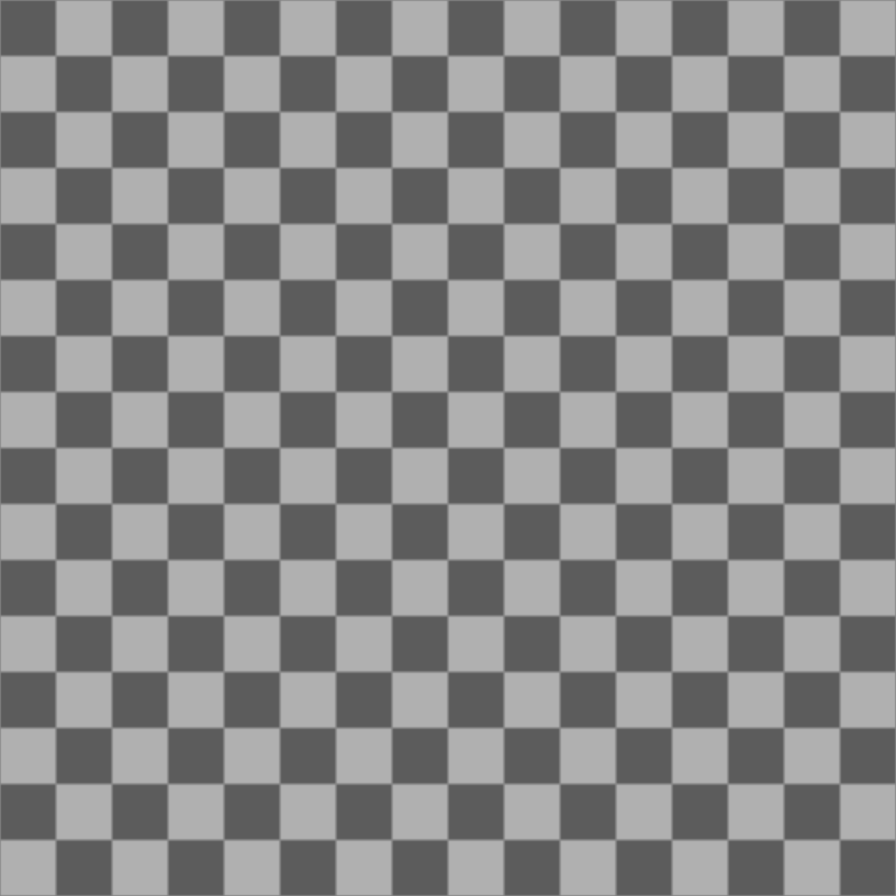
Reproduce this pattern procedurally as a Shadertoy shader.

```glsl
// Two-tone grey checkerboard with softly blended cell edges.
#define CELLS 16.0
#define EDGE_WIDTH 0.0625   // blend width, in cells
#define LIGHT_GREY vec3(0.690)
#define DARK_GREY vec3(0.361)

// Square wave of period 2 with linear ramps: +1 on even cells, -1 on odd cells.
vec2 softSquareWave(vec2 p, float rampWidth) {
    vec2 edgeDistance = 0.5 - abs(mod(p + 0.5, 2.0) - 1.0);
    return clamp(2.0 * edgeDistance / rampWidth, -1.0, 1.0);
}

void mainImage(out vec4 fragColor, in vec2 fragCoord) {
    vec2 cell = CELLS * fragCoord / iResolution.xy;

    // Keep the ramp at least one pixel wide on small canvases.
    float pixelSize = CELLS / min(iResolution.x, iResolution.y);
    vec2 wave = softSquareWave(cell, max(EDGE_WIDTH, pixelSize));

    // The product of both waves alternates the cells; the lower left is light.
    float lightness = 0.5 + 0.5 * wave.x * wave.y;
    fragColor = vec4(mix(DARK_GREY, LIGHT_GREY, lightness), 1.0);
}
```
